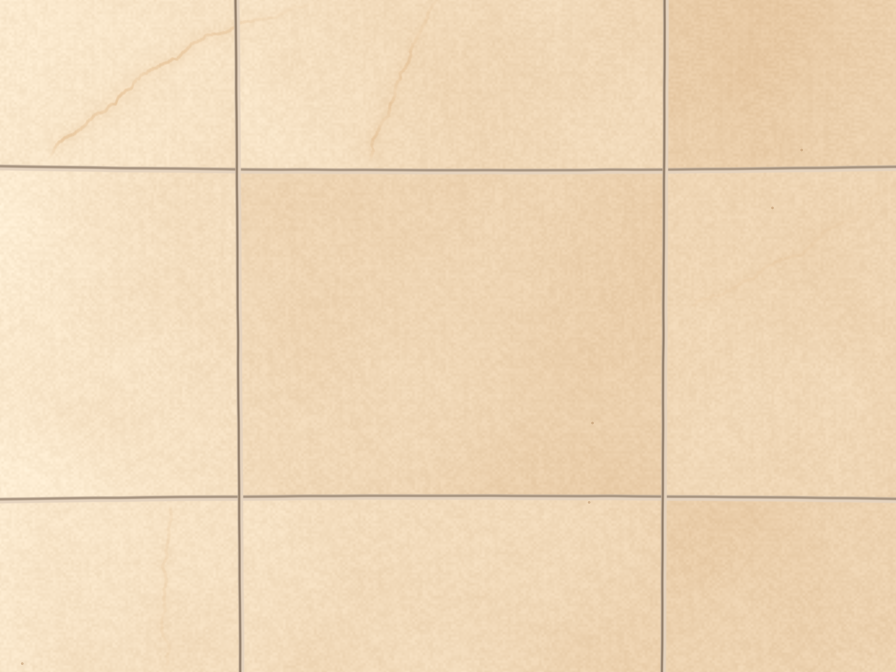
Write a WebGL 1 fragment shader that draws this texture.

```glsl
precision highp float;
// Cream stone wall tiles with thin bevelled joints, soft mottling and faint rusty veins.

uniform vec2 u_resolution;

// Lengths are in canvas heights
const vec2 TILE_SIZE = vec2(0.633, 0.4845);
const vec2 FIRST_JOINT = vec2(0.356, 0.2604);
const float JOINT_HALF_WIDTH = 0.0042;
const float SHADOW_HALF_WIDTH = 0.0013;
const float WOBBLE = 0.0005;
const float GRAIN_SCALE = 260.0;
const float GRAIN_AMOUNT = 0.038;
const float MOTTLE_AMOUNT = 0.40;
const float CHECKER_AMOUNT = 0.11;
const float SPECK_SPACING = 0.045;
const float SPECK_CHANCE = 0.0015;

const vec3 STONE_DARK = vec3(0.885, 0.750, 0.590);
const vec3 STONE_LIGHT = vec3(0.990, 0.925, 0.820);
const vec3 VEIN_COLOR = vec3(0.84, 0.64, 0.42);
const vec3 SPECK_COLOR = vec3(0.70, 0.53, 0.36);
const vec3 GROUT_LIGHT = vec3(0.90, 0.83, 0.75);
const vec3 GROUT_GREY = vec3(0.76, 0.69, 0.61);
const vec3 GROUT_SHADOW = vec3(0.53, 0.45, 0.37);

// Veins as start.xy, end.xy
const vec4 VEIN_LEFT = vec4(0.069, 0.760, 0.470, 1.000);
const vec4 VEIN_TOP = vec4(0.547, 0.760, 0.660, 1.020);
const vec4 VEIN_BOTTOM = vec4(0.252, 0.253, 0.257, -0.020);
const vec4 VEIN_RIGHT = vec4(1.020, 0.545, 1.330, 0.725);

float hash(vec2 p) {
  return fract(sin(dot(p, vec2(127.1, 311.7))) * 43758.5453);
}

float noise(vec2 p) {
  vec2 i = floor(p);
  vec2 f = fract(p);
  f = f * f * (3.0 - 2.0 * f);
  float low = mix(hash(i), hash(i + vec2(1.0, 0.0)), f.x);
  float high = mix(hash(i + vec2(0.0, 1.0)), hash(i + 1.0), f.x);
  return mix(low, high, f.y);
}

float fbm(vec2 p) {
  float sum = 0.0;
  float weight = 0.5;
  for (int i = 0; i < 5; i++) {
    sum += weight * noise(p);
    p = mat2(1.6, 1.2, -1.2, 1.6) * p + 7.3;
    weight *= 0.5;
  }
  return sum;
}

// Strength of a wandering crack, bowed to the left of its direction
float vein(vec2 p, vec4 ends, float bow) {
  vec2 span = ends.zw - ends.xy;
  float len = length(span);
  vec2 dir = span / len;
  vec2 rel = p - ends.xy;
  float t = dot(rel, dir) / len;
  float wander = (fbm(vec2(t * len * 32.0, ends.x * 90.0)) - 0.48) * 0.026;
  float d = abs(dot(rel, vec2(-dir.y, dir.x)) - bow * 4.0 * t * (1.0 - t) - wander);
  float fade = smoothstep(0.0, 0.06, t) * (1.0 - smoothstep(0.6, 1.1, t));
  float core = 1.0 - smoothstep(0.0006, 0.0042, d);
  float halo = exp(-d * 80.0);
  return fade * (core * mix(0.3, 1.0, noise(p * 45.0)) + 0.3 * halo);
}

void main() {
  vec2 p = gl_FragCoord.xy / u_resolution.y;
  float aa = 1.0 / u_resolution.y;

  // Slightly uneven laying of the tiles
  vec2 along = (p - FIRST_JOINT) / TILE_SIZE;
  float lean = mix(-0.007, 0.004, along.x) * (p.y - 0.5);
  float sag = mix(-0.011, 0.012, along.y) * (p.x - 0.69) * (p.x - 0.69);
  vec2 wobble = vec2(noise(vec2(p.y * 22.0, 3.0)), noise(vec2(p.x * 22.0, 8.0))) - 0.5;
  vec2 grid = (p - vec2(lean, sag) - wobble * WOBBLE - FIRST_JOINT) / TILE_SIZE;
  vec2 id = floor(grid) + 1.0;
  vec2 side = (fract(grid + 0.5) - 0.5) * TILE_SIZE;

  // Stone tone: light from the left, alternating tiles, cloudy mottling
  float tone = 0.98 - 0.92 * p.x + 0.37 * p.x * p.x;
  float alternate = mod(id.x + id.y, 2.0) * 2.0 - 1.0;
  tone += CHECKER_AMOUNT * alternate * smoothstep(0.0, 1.0, id.x) * mix(0.15, 1.0, min(id.y, 1.0));
  tone += (hash(id + 4.0) - 0.5) * 0.05;
  tone += MOTTLE_AMOUNT * (fbm(p * 4.5 + id * 17.0) - 0.48);
  vec3 color = mix(STONE_DARK, STONE_LIGHT, clamp(tone, -0.1, 1.08));

  // Fine grain
  float grain = noise(p * GRAIN_SCALE) + 0.5 * noise(p * GRAIN_SCALE * 0.45 + 31.0) - 0.75;
  color += grain * GRAIN_AMOUNT * vec3(0.8, 1.0, 1.2);

  // Veins
  float cracks = 0.34 * vein(p, VEIN_LEFT, 0.032) + 0.28 * vein(p, VEIN_TOP, 0.005);
  cracks += 0.15 * vein(p, VEIN_BOTTOM, -0.012) + 0.12 * vein(p, VEIN_RIGHT, -0.015);
  color = mix(color, VEIN_COLOR, min(cracks, 0.6));

  // Sparse pin specks
  vec2 cell = floor(p / SPECK_SPACING);
  vec2 offset = 0.2 + 0.6 * vec2(hash(cell + 5.0), hash(cell + 9.0));
  float speck = 1.0 - smoothstep(0.0008, 0.0008 + 1.5 * aa, length(p - (cell + offset) * SPECK_SPACING));
  color = mix(color, SPECK_COLOR, 0.5 * speck * step(hash(cell), SPECK_CHANCE));

  // Joints: pale bevel on one side, grey grout and a thin shadow on the other
  vec2 joint = 1.0 - smoothstep(JOINT_HALF_WIDTH - aa, JOINT_HALF_WIDTH + aa, abs(side));
  vec2 bevelSide = side * vec2(1.0, -1.0);
  vec2 lit = smoothstep(-aa, aa, bevelSide - 0.0002);
  vec2 shadow = 1.0 - smoothstep(SHADOW_HALF_WIDTH - aa, SHADOW_HALF_WIDTH + aa, abs(bevelSide + 0.0018));
  vec3 groutX = mix(mix(GROUT_GREY, GROUT_LIGHT, lit.x), GROUT_SHADOW, 0.9 * shadow.x);
  vec3 groutY = mix(mix(GROUT_GREY, GROUT_LIGHT, lit.y), GROUT_SHADOW, 0.5 * shadow.y);
  color = mix(color, groutY, joint.y);
  color = mix(color, groutX, joint.x);

  gl_FragColor = vec4(color, 1.0);
}
```
